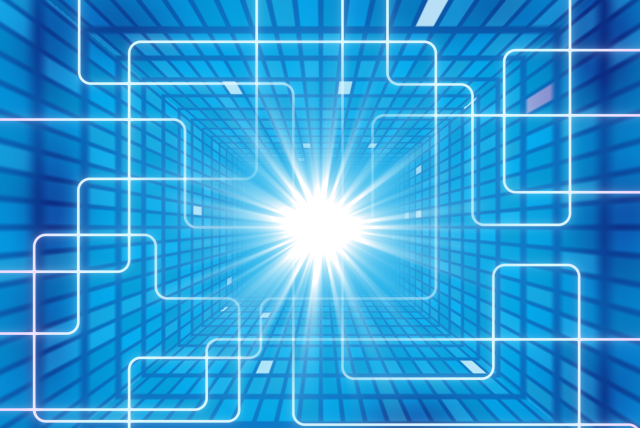
Give the GLSL for this background, as a Shadertoy shader.

```glsl
// A blue tiled corridor seen in perspective, with a white star burst at its end
// and glowing round-cornered circuit wires in front. Tiles come from projecting
// each wall to (depth, slope); the canvas is 768 x 512 units with y downwards.

const vec2 BURST = vec2(385.0, 272.0);

float hash(vec2 p) {
    p = fract(p * vec2(0.1031, 0.1137));
    p += dot(p, p.yx + 33.33);
    return fract((p.x + p.y) * p.x * 17.0);
}

float noise(vec2 p) {
    vec2 i = floor(p), f = fract(p);
    f = f * f * (3.0 - 2.0 * f);
    return mix(mix(hash(i), hash(i + vec2(1, 0)), f.x),
               mix(hash(i + vec2(0, 1)), hash(i + 1.0), f.x), f.y);
}

float blob(vec2 p, vec2 center, vec2 size) {
    vec2 q = (p - center) / size;
    return exp(-dot(q, q));
}

// Distance to a rounded right angle reaching halfway to both neighbours
float bend(vec2 p, vec2 before, vec2 corner, vec2 after) {
    vec2 arms = 0.5 * (before + after) - corner;
    vec2 q = (p - corner) * sign(arms), reach = abs(arms);
    float r = min(14.0, min(reach.x, reach.y));
    if (max(q.x, q.y) < r) return abs(length(q - r) - r);
    return min(length(q - vec2(clamp(q.x, r, reach.x), 0.0)),
               length(q - vec2(0.0, clamp(q.y, r, reach.y))));
}

// Light of a wire whose legs alternate: across to an x, then along to a y
float wire(vec2 p, vec4 a, vec4 b) {
    vec2 p1 = a.zy, p2 = a.zw, p3 = vec2(b.x, a.w), p4 = b.xy, p5 = b.zy;
    float d = bend(p, a.xy, p1, p2);
    d = min(d, bend(p, p1, p2, p3));
    d = min(d, bend(p, p2, p3, p4));
    d = min(d, bend(p, p3, p4, p5));
    d = min(d, bend(p, p4, p5, b.zw));
    return 0.75 * (1.0 - smoothstep(0.7, 2.5, d)) + 0.28 * exp(-d / 5.0);
}

float circuit(vec2 p) {
    float light = max(wire(p, vec4(-400, 325, 155, 50), vec4(523, 357, 313, 428)),
                      wire(p, vec4(-600, 900, 155, 428), vec4(313, 357, 523, 50)));
    light += max(wire(p, vec4(287, 357, 187, 281), vec4(41, 504, 287, 357)),
                 wire(p, vec4(41, 504, 287, 357), vec4(187, 281, 41, 504)));
    light += wire(p, vec4(-900, -400, 95, 100), vec4(352, 508, 768, 900));
    light += wire(p, vec4(900, -500, 308, 214), vec4(94, 399, -300, 900));
    light += wire(p, vec4(-400, 143, 222, 272), vec4(447, 138, 1200, 900));
    light += wire(p, vec4(900, -600, 411, 453), vec4(592, 317, 695, 900));
    light += wire(p, vec4(-900, -400, 465, 101), vec4(567, 269, 684, -600));
    light += wire(p, vec4(1200, 60, 605, 230), vec4(1200, 900, 2000, 2000));
    light += wire(p, vec4(-400, 490, 248, 406), vec4(1200, 900, 2000, 2000));
    return light;
}

// Shadowed parts of the walls
float shadow(vec2 p) {
    float d = 0.75 * blob(p, vec2(65, 245), vec2(38, 75));
    d += 0.55 * blob(p, vec2(55, 60), vec2(32, 70));
    d += 0.5 * blob(p, vec2(55, 400), vec2(35, 80));
    d += 0.8 * blob(p, vec2(735, 275), vec2(50, 75));
    d += 0.7 * blob(p, vec2(720, 60), vec2(45, 90));
    d += 0.6 * blob(p, vec2(725, 470), vec2(60, 75));
    d += 0.8 * blob(p, vec2(490, 500), vec2(65, 28));
    d += 0.45 * blob(p, vec2(150, 30), vec2(70, 45));
    d += 0.4 * blob(p, vec2(560, 15), vec2(170, 45));
    return d + 0.25 * smoothstep(220.0, 430.0, length(p - BURST));
}

vec3 corridor(vec2 p) {
    vec2 q = p - BURST, a = max(abs(q), 0.5);
    bool side = a.x > 1.2 * a.y;
    float near = side ? a.x : 1.2 * a.y;
    float slope = side ? q.y / a.x : q.x / a.y;
    float pitch = side ? 0.09 : 0.115;
    float edge = smoothstep(180.0, 385.0, a.x);
    float dark = min(shadow(p) * (0.75 + 0.5 * noise(p / 60.0)), 0.95);
    vec3 face = mix(vec3(0.0, 0.65, 0.90), vec3(0.05, 0.29, 0.64), dark);
    vec3 joint = mix(vec3(0.03, 0.46, 0.77), vec3(0.04, 0.16, 0.50), dark);

    // Tile grid, blurred where cells shrink and towards the sides
    vec2 cell = vec2(1700.0 / near, slope / pitch);
    vec2 soft = vec2(1700.0 / (near * near), 1.0 / (pitch * near));
    soft = min(soft + 0.02 + vec2(0.12, 0.05) * edge, 0.3);
    vec2 gap = 0.5 - abs(fract(cell) - 0.5);
    vec2 cover = smoothstep(0.11 - soft, 0.11 + soft, gap);
    float tile = cover.x * cover.y;

    // Per-tile brightness, with a few white or pink ones
    float wall = side ? 2.0 + sign(q.x) : 7.0 + sign(q.y);
    vec2 id = floor(cell) + wall * vec2(57, 91) + 200.0;
    face *= 0.93 + 0.12 * hash(id);
    face = mix(face, vec3(0.25, 0.76, 0.94), 0.25 * step(0.8, hash(id + 19.0)));
    float lit = step(0.982, hash(id + 43.0));
    float pink = step(0.5, hash(id + 71.0)) * smoothstep(150.0, 300.0, near);
    face = mix(face, mix(vec3(0.9, 0.97, 1.0), vec3(0.65, 0.52, 0.78), pink), 0.8 * lit);

    float shown = smoothstep(74.0, 125.0, near);
    return mix(vec3(0.03, 0.65, 0.90), mix(joint, face, tile), shown);
}

// Many irregular rays, brightest at the hub
float rays(vec2 q) {
    float r = length(q);
    vec2 dir = q / max(r, 0.01);
    float beam = 0.7 * smoothstep(0.4, 0.95, noise(dir * 15.0 + 40.0));
    beam += 0.5 * smoothstep(0.35, 0.9, noise(dir * 8.0 + 80.0));
    return beam * exp(-pow(r / 125.0, 2.0));
}

void mainImage(out vec4 fragColor, in vec2 fragCoord) {
    vec2 uv = fragCoord / iResolution.xy;
    vec2 p = vec2(uv.x, 1.0 - uv.y) * vec2(768, 512);
    vec2 q = p - BURST;
    float r = length(q);

    // Corridor and its pale haze
    vec3 color = corridor(p);
    color = mix(color, vec3(0.22, 0.75, 0.95), 0.5 * exp(-pow(r / 150.0, 2.0)));

    // Wires, dimmer with depth and tinted at the left and right
    float light = circuit(p) * mix(0.3, 1.0, smoothstep(70.0, 270.0, r));
    vec3 tint = mix(vec3(0.86, 0.97, 1.0), vec3(0.96, 0.86, 1.0), smoothstep(270.0, 385.0, abs(q.x)));
    color = mix(color, tint, min(light, 1.0));

    // Star burst
    float hub = 1.2 * exp(-pow(r / 52.0, 2.0)) + 0.28 * exp(-r / 75.0);
    color = mix(color, vec3(1.0), clamp(hub + 0.75 * rays(q), 0.0, 1.0));
    fragColor = vec4(color, 1.0);
}
```
